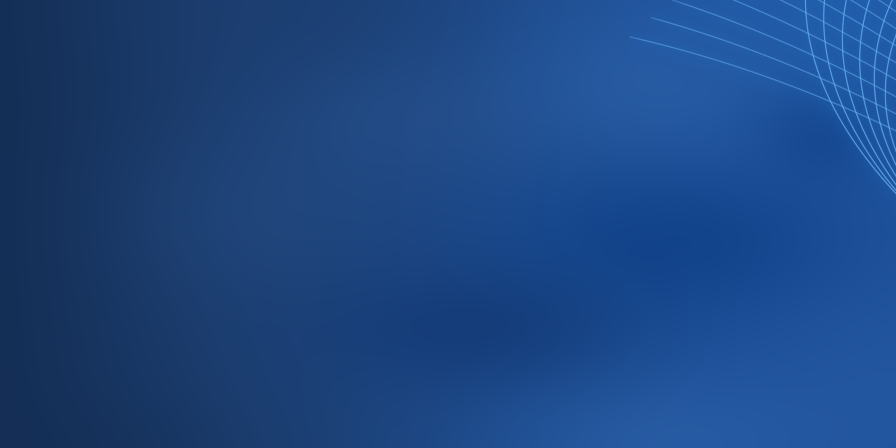
This background is drawn by a WebGL 1 fragment shader. Its source:

```glsl
precision highp float;
// Deep blue backdrop: a horizontal gradient with soft elliptical glows and
// shadows, plus a net of fine curves in the upper right corner. Each curve
// is a parabola, drawn by its slope-corrected distance with a faint halo.

uniform vec2 u_resolution;

const vec3 NAVY  = vec3(0.075, 0.175, 0.325);
const vec3 STEEL = vec3(0.108, 0.240, 0.435);
const vec3 ROYAL = vec3(0.120, 0.322, 0.610);
const vec3 DEEP  = vec3(0.055, 0.250, 0.530);
const vec3 SHADE = vec3(0.065, 0.215, 0.450);
const vec3 SLATE = vec3(0.150, 0.310, 0.540);
const vec3 SKY   = vec3(0.160, 0.365, 0.645);
const vec3 AZURE = vec3(0.130, 0.400, 0.720);
const vec3 ICE   = vec3(0.420, 0.710, 0.950);

const float LINE_WIDTH = 0.0028;

// Soft elliptical weight, 1 at the center.
float blob(vec2 p, vec2 center, vec2 radius) {
    vec2 q = (p - center) / radius;
    return exp(-dot(q, q));
}

// Coverage of a thin line at distance d, kept even below one pixel.
float stroke(float d, float pixel) {
    float w = max(LINE_WIDTH, pixel);
    return (LINE_WIDTH / w) * (1.0 - smoothstep(0.0, w, abs(d)));
}

float halo(float d, float radius) {
    return exp(-abs(d) / radius);
}

// Signed distance to value = offset + a * t + b * t * t.
float parabola(float value, float t, float offset, float a, float b) {
    float slope = a + 2.0 * b * t;
    return (value - offset - t * (a + b * t)) / sqrt(1.0 + slope * slope);
}

vec3 backdrop(vec2 p) {
    vec3 col = mix(NAVY, STEEL, smoothstep(-0.15, 0.65, p.x));
    col = mix(col, ROYAL, smoothstep(0.35, 1.65, p.x));

    // Pale glows
    col = mix(col, SLATE, 0.60 * blob(p, vec2(0.94, 0.74), vec2(0.32, 0.16)));
    col = mix(col, SLATE, 0.36 * blob(p, vec2(0.57, 0.52), vec2(0.30, 0.20)));
    col = mix(col, SKY, 0.75 * blob(p, vec2(1.46, 0.81), vec2(0.34, 0.20)));
    col = mix(col, SKY, 0.75 * blob(p, vec2(1.50, 0.02), vec2(0.36, 0.15)));
    col = mix(col, SKY, 0.30 * blob(p, vec2(2.00, 0.15), vec2(0.25, 0.25)));

    // Saturated shadows
    col = mix(col, DEEP, 0.80 * blob(p, vec2(1.51, 0.46), vec2(0.38, 0.17)));
    col = mix(col, SHADE, 0.68 * blob(p, vec2(1.07, 0.27), vec2(0.34, 0.14)));
    col = mix(col, DEEP, 0.55 * blob(p, vec2(1.84, 0.70), vec2(0.15, 0.11)));
    col = mix(col, STEEL, 0.45 * blob(p, vec2(0.65, 1.00), vec2(0.40, 0.18)));
    col = mix(col, NAVY, 0.40 * blob(p, vec2(0.10, 0.00), vec2(0.45, 0.12)));
    return col;
}

// Sweeping lines that fan out to the left; x is coverage, y is halo.
vec2 sweepLines(vec2 c, float pixel) {
    vec2 sum = vec2(0.0);
    for (int i = 0; i < 8; i++) {
        float k = float(i);
        float d = parabola(c.y, c.x, 0.292 - 0.038 * k, -0.478 - 0.03 * k, 0.211);
        float reach = 0.594 - 0.048 * k;
        float visible = 1.0 - smoothstep(reach - 0.04, reach, c.x) * 0.3;
        visible *= 1.0 - smoothstep(reach, reach + pixel, c.x);
        sum.x = max(sum.x, visible * stroke(d, pixel));
        sum.y = max(sum.y, visible * halo(d, 0.02));
    }
    return sum;
}

// Nested arcs that gather at the right edge; x is coverage, y is halo.
vec2 nestedArcs(vec2 c, float pixel) {
    vec2 sum = vec2(0.0);
    for (int i = 0; i < 6; i++) {
        float k = float(i);
        float foot = 0.432 - 0.004 * k - 0.003 * k * k;
        float rise = 0.93 - 0.085 * k - 0.0055 * k * k;
        float bend = -1.07 - 0.01 * k - 0.012 * k * k;
        float d = parabola(c.x, foot - c.y, 0.0, rise, bend);
        sum.x = max(sum.x, stroke(d, pixel));
        sum.y = max(sum.y, halo(d, 0.018));
    }
    return sum;
}

void main() {
    vec2 uv = gl_FragCoord.xy / u_resolution;
    vec2 p = vec2(2.0 * uv.x, uv.y);
    vec2 corner = vec2(2.0, 1.0) - p; // measured from the upper right
    float pixel = 1.0 / u_resolution.y;

    vec3 col = backdrop(p);
    col = mix(col, AZURE, 0.35 * blob(corner, vec2(0.12, 0.0), vec2(0.32, 0.16)));

    vec2 sweep = sweepLines(corner, pixel);
    vec2 arcs = nestedArcs(corner, pixel);
    col = mix(col, AZURE, 0.25 * sweep.y);
    col = mix(col, AZURE, 0.30 * arcs.y);
    col = mix(col, ICE, 0.48 * sweep.x);
    col = mix(col, ICE, 0.70 * arcs.x);

    gl_FragColor = vec4(col, 1.0);
}
```
